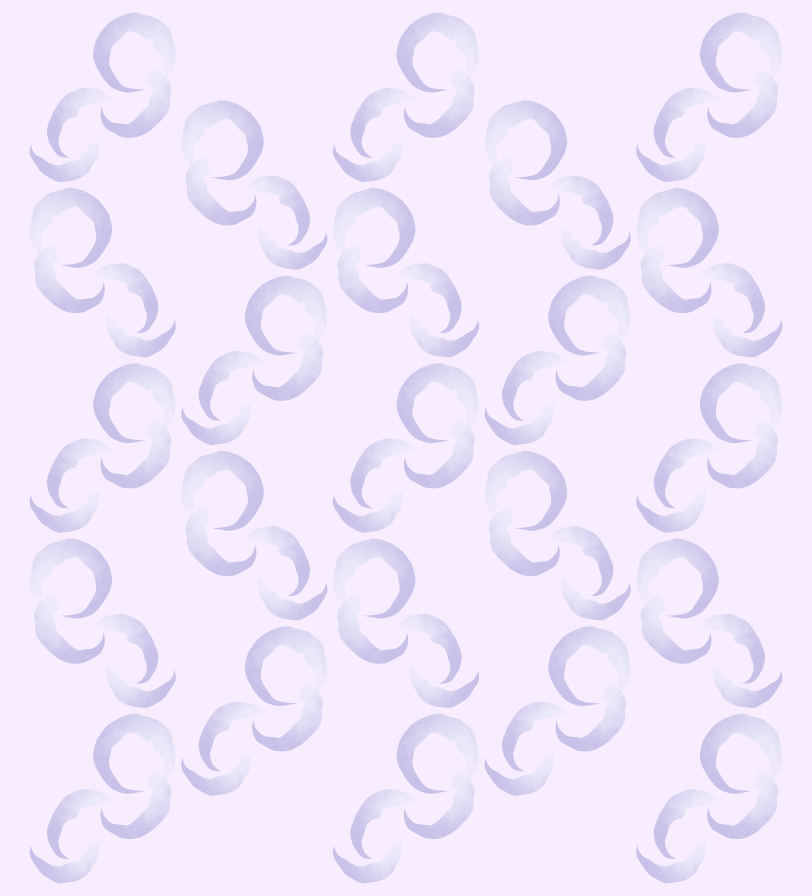
Write a Shadertoy shader that draws this pattern.

```glsl
// Lilac watercolour chains of four tapering crescents on a pale ground.
// Motifs sit in half-dropped columns, mirrored on alternate rows; each
// crescent is a polar band with a thin dark tip and a broad faded head.

const float CANVAS_HEIGHT = 11.52;          // motif units down the canvas
const vec2  PITCH = vec2(1.95, 2.254);      // column and row spacing
const float MAX_COLUMN = 2.0;               // columns either side of the middle
const float MAX_ROW = 2.0;                  // rows either side of the middle
const vec3  GROUND = vec3(0.97, 0.93, 1.00);
const vec3  DARK_WASH = vec3(0.785, 0.755, 0.91);
const vec3  LIGHT_WASH = vec3(0.915, 0.91, 0.972);
const float WASH_LAYERS = 8.0;              // visible steps of pigment
const float EDGE_WOBBLE = 0.035;
const float TIP_CURL = 0.05;
const float BROADEST = 0.6;                 // position of full width, tip to head
const float HEAD_FADE = 0.5;

// Angles are in degrees; a negative sweep runs clockwise from the tip.
struct Crescent {
    vec2 centre;
    float radius, stretch, axis;
    float tip, sweep, width;
};

const Crescent CHAIN[4] = Crescent[4](
    Crescent(vec2( 0.415,  0.56), 0.525, 0.005, 45.0, 285.0, -323.0, 0.25),
    Crescent(vec2( 0.415, -0.06), 0.45,  0.05,  40.0, 188.0,  244.0, 0.27),
    Crescent(vec2(-0.245, -0.36), 0.47,  0.04,  55.0, 246.0, -206.0, 0.25),
    Crescent(vec2(-0.505, -0.61), 0.465, 0.01, 120.0, 179.0,  190.0, 0.23)
);

float hash(vec2 p) {
    return fract(sin(dot(p, vec2(127.1, 311.7))) * 43758.5453);
}

float noise(vec2 p) {
    vec2 i = floor(p), f = fract(p);
    f = f * f * (3.0 - 2.0 * f);
    return mix(mix(hash(i), hash(i + vec2(1, 0)), f.x),
               mix(hash(i + vec2(0, 1)), hash(i + vec2(1, 1)), f.x), f.y);
}

// Relative width from tip (0) to head (1); negative past the head.
float taper(float t) {
    float rise = 1.0 - t / BROADEST;
    float fall = max(t - BROADEST, 0.0) / (1.0 - BROADEST);
    return t < BROADEST ? 1.0 - rise * rise : 1.0 - pow(fall, 5.0);
}

// Soft-edged steps, like overlapping washes.
float layered(float tone) {
    float x = tone * WASH_LAYERS;
    return (floor(x) + smoothstep(0.3, 0.7, fract(x))) / WASH_LAYERS;
}

vec3 paintCrescent(vec3 under, vec2 p, Crescent c, float pixel) {
    vec2 q = p - c.centre;
    float r = length(q);
    float angle = degrees(atan(q.y, q.x));
    float t = mod((angle - c.tip) * sign(c.sweep), 360.0) / abs(c.sweep);

    // Ragged head and uneven edges
    t += 0.09 * (noise(p * 16.0) - 0.5) * smoothstep(0.65, 1.0, t);
    float wobble = EDGE_WOBBLE * (noise(p * 7.0) - 0.5);
    float outer = c.radius + c.stretch * cos(radians(2.0 * (angle - c.axis)))
                - TIP_CURL * exp(-12.0 * t) + wobble;
    float width = c.width * taper(t)
                * (1.0 + 0.25 * (noise(p * 9.0 + 31.0) - 0.5));
    float d = max(r - outer, outer - width - r);
    float cover = clamp(0.5 - d / pixel, 0.0, 1.0);

    // Pigment thins toward the head and the inner edge
    float depth = clamp((outer - r) / max(width, 0.01), 0.0, 1.0);
    float grain = noise(p * 12.0 + 7.0) - 0.5 + 0.5 * (noise(p * 27.0) - 0.5);
    float tone = smoothstep(0.15, 0.95, t + 0.22 * (depth - 0.5) + 0.12 * grain);
    vec3 wash = mix(DARK_WASH, LIGHT_WASH, layered(tone));
    float alpha = 1.0 - HEAD_FADE * smoothstep(0.78, 1.0, t);
    return mix(under, wash, cover * alpha);
}

void mainImage(out vec4 fragColor, in vec2 fragCoord) {
    float pixel = CANVAS_HEIGHT / iResolution.y;
    vec2 p = (fragCoord - 0.5 * iResolution.xy) * pixel;

    // Half-drop lattice
    float column = floor(p.x / PITCH.x + 0.5);
    float drop = 0.5 * mod(column, 2.0);
    float row = floor(p.y / PITCH.y - drop + 0.5);
    vec2 local = p - PITCH * vec2(column, row + drop);
    if (mod(row, 2.0) > 0.5) local.x = -local.x;

    // One chain per occupied cell
    vec3 colour = GROUND;
    if (abs(column) <= MAX_COLUMN && abs(row + drop) <= MAX_ROW) {
        for (int i = 0; i < 4; i++)
            colour = paintCrescent(colour, local, CHAIN[i], pixel);
    }
    fragColor = vec4(colour, 1.0);
}
```
